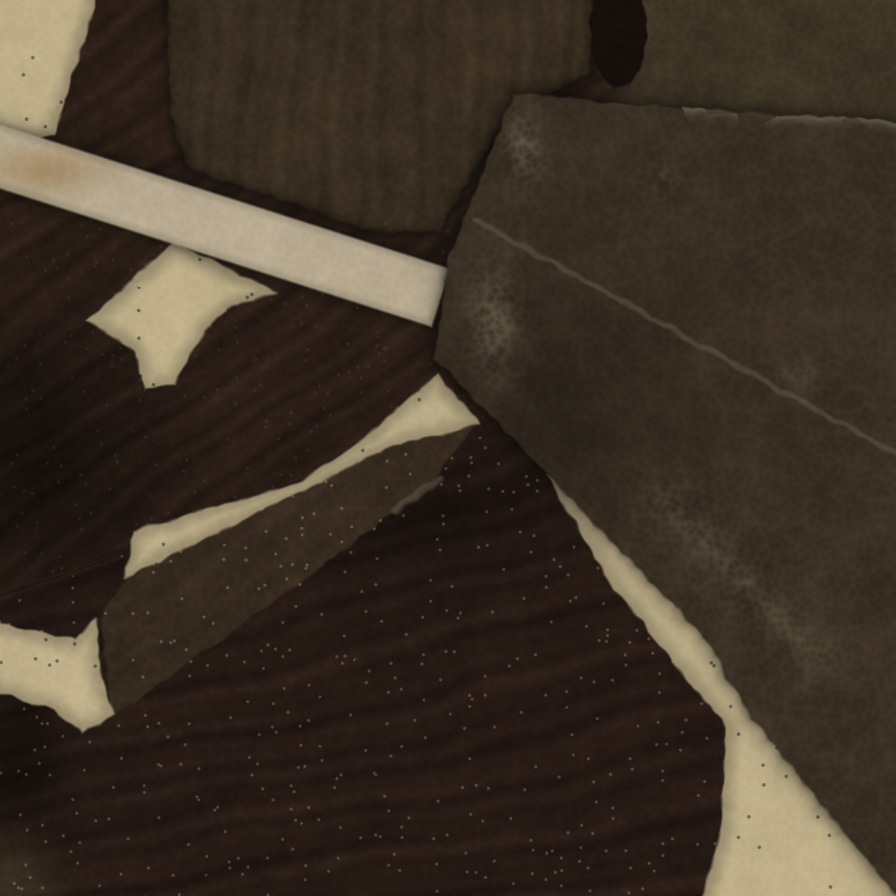
Write a Shadertoy shader that draws this texture.

```glsl
// Overlapping dried leaves and a paper strip on a pale sheet
#define EDGE 0.0022
#define RAGGED 0.005
#define SHADOW 0.022
#define GRAIN 0.4
#define DUST 0.17
#define PAPER vec3(.75, .69, .54)
#define STRIP vec3(.70, .65, .55)
#define BROWN vec3(.19, .135, .10)
#define DARK vec3(.135, .09, .072)
#define OLIVE vec3(.24, .205, .145)
#define GREY vec3(.215, .175, .135)
#define PALE vec3(.42, .39, .31)

// Outlines in canvas units
const vec2 GAP_TOP[8] = vec2[](vec2(-.02, 1.02), vec2(.109, 1.02), vec2(.105, .99), vec2(.091, .948),
  vec2(.073, .89), vec2(.062, .85), vec2(.03, .84), vec2(-.02, .84));
const vec2 GAP_MID[8] = vec2[](vec2(.098, .642), vec2(.195, .73), vec2(.309, .674), vec2(.254, .655),
  vec2(.228, .629), vec2(.195, .573), vec2(.163, .566), vec2(.148, .609));
const vec2 GAP_WEDGE[8] = vec2[](vec2(.488, .583), vec2(.535, .527), vec2(.43, .499), vec2(.339, .453),
  vec2(.137, .353), vec2(.15, .408), vec2(.332, .462), vec2(.391, .499));
const vec2 GAP_LEFT[8] = vec2[](vec2(-.02, .308), vec2(.085, .286), vec2(.107, .31), vec2(.111, .251),
  vec2(.126, .203), vec2(.091, .182), vec2(.059, .208), vec2(-.02, .232));
const vec2 GAP_RIGHT[8] = vec2[](vec2(.61, .47), vec2(.76, .36), vec2(.88, .2), vec2(1.06, -.02),
  vec2(.777, -.02), vec2(.805, .07), vec2(.81, .188), vec2(.68, .35));
const vec2 LEAF_RIGHT[8] = vec2[](vec2(.573, .896), vec2(.75, .88), vec2(1.02, .863), vec2(1.02, -.025),
  vec2(.84, .198), vec2(.785, .29), vec2(.485, .6), vec2(.5, .71));
const vec2 LEAF_TOP[8] = vec2[](vec2(.185, 1.02), vec2(.66, 1.02), vec2(.66, .92), vec2(.56, .86),
  vec2(.49, .74), vec2(.42, .74), vec2(.21, .81), vec2(.19, .87));
const vec2 LEAF_FOLD[8] = vec2[](vec2(.111, .31), vec2(.14, .353), vec2(.339, .456), vec2(.43, .499),
  vec2(.53, .525), vec2(.48, .46), vec2(.35, .36), vec2(.125, .2));

vec2 hash2(vec2 p) {
  vec3 q = fract(p.xyx * vec3(.1031, .103, .0973));
  q += dot(q, q.yzx + 33.33);
  return fract((q.xx + q.yz) * q.zy);
}

// Nearest feature distance and its random value
vec2 cells(vec2 p) {
  vec2 best = vec2(9, 0);
  for (int i = 0; i < 9; i++) {
    vec2 id = floor(p) + vec2(i % 3, i / 3) - 1.0, h = hash2(id + 70.0);
    float d = length(id + h - p);
    if (d < best.x) best = vec2(d, fract(h.x * 7.0 + h.y * 13.0));
  }
  return best;
}

float polygon(vec2 p, vec2 v[8]) {
  float d = 9.0, side = 1.0;
  for (int i = 0, j = 7; i < 8; j = i, i++) {
    vec2 e = v[j] - v[i], w = p - v[i];
    d = min(d, length(w - e * clamp(dot(w, e) / dot(e, e), 0.0, 1.0)));
    bvec3 c = bvec3(p.y >= v[i].y, p.y < v[j].y, e.x * w.y > e.y * w.x);
    if (all(c) || all(not(c))) side = -side;
  }
  return side * d;
}

float cover(float d) { return smoothstep(EDGE, -EDGE, d); }

float segment(vec2 p, vec2 a, vec2 b) {
  vec2 e = b - a;
  return length(p - a - e * clamp(dot(p - a, e) / dot(e, e), 0.0, 1.0));
}

float blob(vec2 p, float x, float y, float w, float h) {
  p = (p - vec2(x, y)) / vec2(w, h);
  return exp(-dot(p, p));
}

// Layered sines running along the given angle
float veins(vec2 p, float angle) {
  vec2 dir = vec2(cos(angle), sin(angle));
  float s = dot(p, dir), t = dot(p, vec2(-dir.y, dir.x));
  t += .006 * sin(s * 13.0 + t * 20.0) + .002 * sin(s * 41.0);
  return .45 * sin(t * 190.0) + .35 * sin(t * 317.0 + s * 7.0) + .3 * sin(t * 93.0 - s * 4.0);
}

void mainImage(out vec4 fragColor, in vec2 fragCoord) {
  vec2 p = fragCoord / iResolution.xy;
  vec2 q = p + RAGGED * (vec2(cells(p * 45.0).x, cells(p * 45.0 + 31.0).x) - .45);
  float grain = cells(p * 11.0).x * .4 + cells(p * 37.0).x * .35 + cells(p * 120.0).x * .4 - .52;

  // Brown leaves at the left and the broad veined leaf below
  float lower = smoothstep(0.0, .02, .34 + .38 * p.x - p.y);
  vec3 col = mix(BROWN, DARK, .4 + .35 * lower);
  col *= 1.0 + .18 * veins(p, mix(.63, .14 + .3 * p.y, lower));
  col *= 1.0 - .45 * blob(p, .04, .49, .13, .15) - .3 * blob(p, .47, .43, .16, .08);
  col *= 1.0 - .4 * blob(p, .02, .15, .05, .09);
  col = mix(col, OLIVE, .8 * blob(p, .01, .02, .05, .04));
  vec3 foldColor = mix(BROWN, OLIVE, .45) * (1.0 + .06 * veins(p, .6));
  col = mix(col, foldColor, cover(polygon(q, LEAF_FOLD)));

  // Upper leaves and the dark notch between them
  float top = polygon(q, LEAF_TOP);
  vec3 topColor = mix(BROWN, OLIVE, .62) * (1.0 + .09 * veins(p, 1.54));
  col = mix(col, topColor, cover(top)) * (1.0 - .4 * exp(-abs(top) * 170.0));
  col = mix(col, OLIVE, smoothstep(.67, .72, q.x) * step(.8, p.y));
  col = mix(col, DARK * .65, smoothstep(.35, .42, blob(q, .69, .97, .032, .07)));

  // Dust and the pale sheet showing through the openings
  vec2 dust = cells(p * 95.0), fleck = cells(p * 50.0);
  float dusty = step(.86, dust.y) * smoothstep(.25, .08, dust.x) * step(p.y, .76);
  col = col * (1.0 + GRAIN * grain) + DUST * dusty * (.3 + .7 * lower);
  float gap = min(polygon(q, GAP_TOP), polygon(q, GAP_MID));
  gap = min(gap, min(polygon(q, GAP_WEDGE), polygon(q, GAP_LEFT)));
  gap = min(gap, polygon(q, GAP_RIGHT));
  vec3 sheet = PAPER * (1.0 + .1 * grain) * mix(.8, 1.0, smoothstep(0.0, SHADOW, -gap));
  sheet *= 1.0 - .4 * step(.8, fleck.y) * smoothstep(.14, .06, fleck.x);
  col = mix(col, sheet, cover(gap));

  // Tilted paper strip with a soft shadow
  vec2 b = p - vec2(.235, .75);
  b = abs(vec2(b.x * .952 - b.y * .305, b.x * .305 + b.y * .952)) - vec2(.27, .034);
  float tape = length(max(b, 0.0)) + min(max(b.x, b.y), 0.0);
  col *= 1.0 - .35 * exp(-max(tape, 0.0) * 120.0);
  vec3 tapeColor = STRIP * (1.03 + .12 * grain) * mix(.86, 1.0, smoothstep(0.0, .012, -tape));
  tapeColor *= 1.0 - vec3(.1, .17, .27) * blob(p, .05, .81, .06, .025);
  col = mix(col, tapeColor, cover(tape));

  // Large grey leaf with midrib, worn patches and torn rim
  float right = polygon(q, LEAF_RIGHT);
  col *= 1.0 - .45 * exp(-max(right, 0.0) * 110.0);
  vec3 leaf = mix(GREY, OLIVE, .35 * p.x) * (1.0 + GRAIN * grain);
  leaf *= 1.0 - .22 * blob(p, .63, .54, .12, .12);
  float worn = blob(q, .55, .64, .025, .055) + blob(q, .585, .835, .02, .035);
  worn += .5 * blob(q, .74, .8, .016, .016) + .5 * blob(q, .89, .58, .025, .018);
  worn += .65 * exp(-segment(q, vec2(.74, .44), vec2(.91, .27)) * 50.0);
  leaf = mix(leaf, PALE, clamp(worn * (.5 + 1.3 * grain), 0.0, .8));
  float rib = segment(q, vec2(.53, .755), vec2(1.01, .488));
  leaf = mix(leaf, PALE, .4 * smoothstep(.005, .001, rib));
  float rim = exp(-abs(right) * 200.0) * step(.82, p.y) * step(.68, p.x);
  leaf = mix(leaf, PALE, rim * smoothstep(.3, .7, cells(p * 30.0).y));
  col = mix(col, leaf, cover(right));

  // Light crease along the folded edge
  col = mix(col, PALE, .5 * smoothstep(.007, .001, segment(q, vec2(.44, .43), vec2(.49, .465))));
  fragColor = vec4(col, 1.0);
}
```
